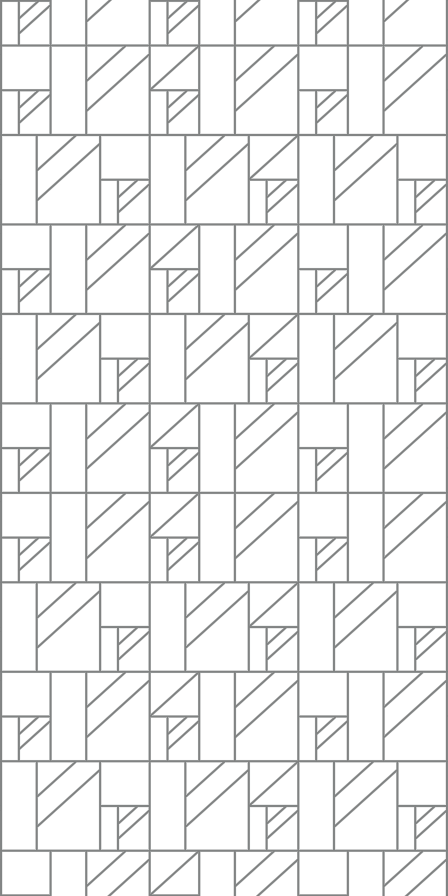
This pattern is drawn by a Shadertoy shader. Its source:

```glsl
// Line-drawn tiling: three columns of cells in ten rows, each cell split into
// a half-height block, a plain strip and a hatched panel. Some rows rotate the
// order of the parts. Everything is a distance to lines, inked at the end.

#define PITCH vec2(0.3318, 0.1997)   // cell size in canvas widths
#define OFFSET vec2(0.0023, 0.1016)  // first column from left, first row from top
#define BLOCK_SHARE 0.3333           // block width as a share of the cell
#define STRIP_SHARE 0.2400           // strip width as a share of the cell
#define HATCH_HIGH 0.400             // left ends of the hatch lines, as shares
#define HATCH_LOW 0.735              // of the panel height
#define LINE_WIDTH 0.0050
#define SOFTNESS 0.75                // edge blur in pixels
#define INK vec3(0.50, 0.51, 0.51)
#define PAPER vec3(1.0)

float segment(vec2 p, vec2 a, vec2 b) {
    vec2 ab = b - a;
    float t = clamp(dot(p - a, ab) / dot(ab, ab), 0.0, 1.0);
    return length(p - a - ab * t);
}

// Left edge and two rising hatch lines; p runs right and down from the corner.
float hatchedPanel(vec2 p, vec2 size, float slope) {
    float high = HATCH_HIGH * size.y;
    float low = HATCH_LOW * size.y;
    float d = segment(p, vec2(0.0), vec2(0.0, size.y));
    d = min(d, segment(p, vec2(0.0, high), vec2(high / slope, 0.0)));
    return min(d, segment(p, vec2(0.0, low), vec2(size.x, low - slope * size.x)));
}

// Distance to the nearest line of one cell, measured from its top left.
float cellLines(vec2 p, bool splitBlock) {
    float block = BLOCK_SHARE * PITCH.x;
    float strip = STRIP_SHARE * PITCH.x;
    float middle = 0.5 * PITCH.y;
    float slope = middle / block;
    vec2 panel = vec2(PITCH.x - block - strip, PITCH.y);

    // Outer border and the edge between block and strip
    vec2 border = min(p, PITCH - p);
    float d = min(min(border.x, border.y), abs(p.x - block));

    // Large panel, and its half-size copy in the lower part of the block
    d = min(d, hatchedPanel(p - vec2(block + strip, 0.0), panel, slope));
    d = min(d, hatchedPanel(p - vec2(0.5 * strip, middle), 0.5 * panel, slope));

    // Upper part of the block, with a diagonal in alternate columns
    d = min(d, segment(p, vec2(0.0, middle), vec2(block, middle)));
    if (splitBlock) d = min(d, segment(p, vec2(0.0, middle), vec2(block, 0.0)));
    return d;
}

void mainImage(out vec4 fragColor, in vec2 fragCoord) {
    vec2 fromTop = vec2(fragCoord.x, iResolution.y - fragCoord.y) / iResolution.x;
    vec2 grid = (fromTop - OFFSET) / PITCH;
    vec2 cell = floor(grid);
    vec2 local = fract(grid);

    // Second and fourth rows of every five move the block to the right end
    bool rotated = mod(mod(cell.y, 5.0), 2.0) > 0.5;
    if (rotated) local.x = fract(local.x + BLOCK_SHARE);
    bool splitBlock = mod(cell.x, 2.0) > 0.5;

    // Ink with smoothed edges
    float d = cellLines(local * PITCH, splitBlock) - 0.5 * LINE_WIDTH;
    float blur = SOFTNESS / iResolution.x;
    float ink = 1.0 - smoothstep(-blur, blur, d);
    fragColor = vec4(mix(PAPER, INK, ink), 1.0);
}
```
